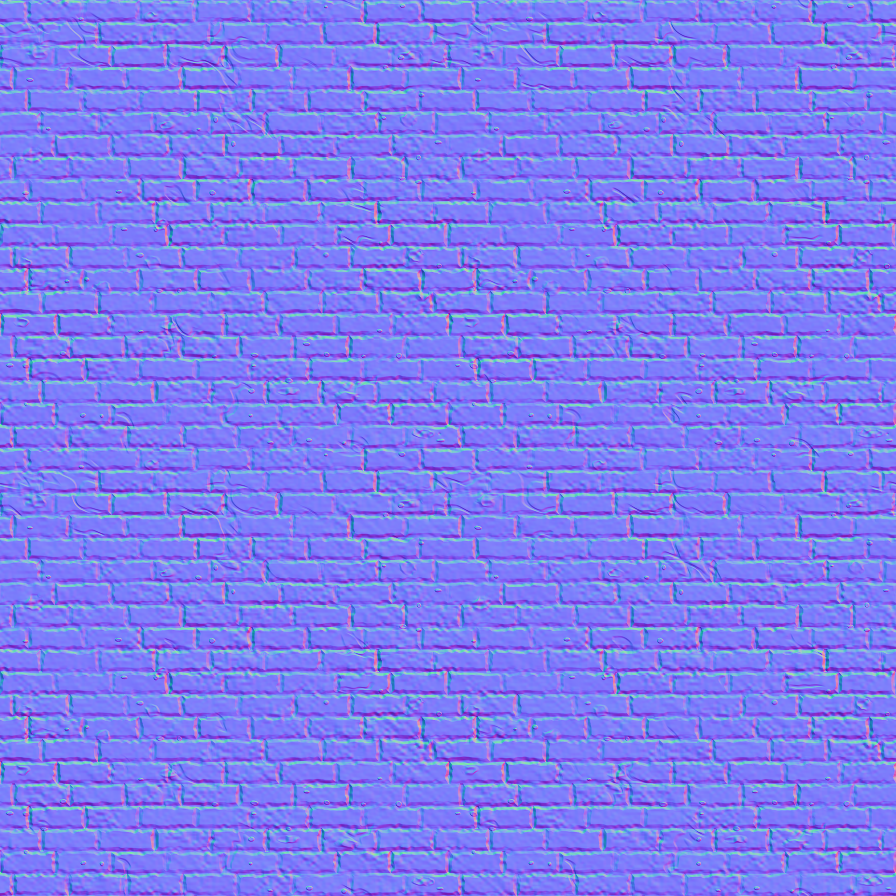
This texture map is drawn by a Shadertoy shader. Its source:

```glsl
// Tangent-space normal map of a worn, painted brick wall in quarter-step bond.
// A wrapping height field (joints, grain, flaked patches, chips, cracks) is
// differentiated by central differences and the normal is encoded as colour.

const float TILES = 2.0;                 // copies of the wall across and down
const vec2 BRICKS = vec2(8.0, 20.0);     // bricks and courses in one copy
const float COURSE_SHIFT = 0.25;         // step of the bond, in bricks
const float JOINT_JITTER = 0.05;         // wander of the upright joints, in bricks
const float COURSE_WAVE = 0.06;          // wander of the courses, in courses
// Lengths and heights below are in units of one copy of the wall.
const float MORTAR = 0.0012;             // half width of the flat joint bed
const float BEVEL_TOP = 0.0062;          // upper edge of a brick
const float BEVEL_BOTTOM = 0.0080;       // lower edge of a brick
const float BEVEL_SIDE = 0.0064;
const float JOINT_DEPTH = 0.0037;
const float EDGE_WEAR = 0.0085;
const float CRUMBS = 0.0022;             // loose mortar along the joints
const float CRUMB_REACH = 0.0100;
const float GRAIN = 0.0012;
const float RIPPLE = 0.0017;
const float TILT = 0.06;                 // lean of single bricks
const float PATCH_HEIGHT = 0.0014;
const float CHIP_HEIGHT = 0.0020;
const float CRACK_DEPTH = 0.0018;
const float SAMPLE_STEP = 0.0013;        // half span of the slope measurement
const float SLOPE_SHADE = 1.9;           // how fast blue falls on steep parts
const vec3 ENCODE_BIAS = vec3(0.492, 0.492, 0.485);

// Integer hash: three values in 0..1 for a lattice cell
vec3 hash3(vec2 cell, float seed) {
    uvec3 v = uvec3(ivec3(vec3(cell, seed))) * 1664525u + 1013904223u;
    v.x += v.y * v.z; v.y += v.z * v.x; v.z += v.x * v.y;
    v ^= v >> 16u;
    v.x += v.y * v.z; v.y += v.z * v.x; v.z += v.x * v.y;
    return vec3(v >> 8u) / 16777216.0;
}

// Value noise that wraps after one copy of the wall
float noise(vec2 p, vec2 cells, float seed) {
    p *= cells;
    vec2 i = floor(p), f = p - i;
    f = f * f * (3.0 - 2.0 * f);
    vec2 a = mod(i, cells), b = mod(i + 1.0, cells);
    float low = mix(hash3(a, seed).x, hash3(vec2(b.x, a.y), seed).x, f.x);
    float high = mix(hash3(vec2(a.x, b.y), seed).x, hash3(b, seed).x, f.x);
    return mix(low, high, f.y);
}

// Ragged spots, at most one per cell; returns coverage 0..1
float spots(vec2 p, vec2 cells, float chance, float ragged, float seed) {
    vec2 q = p * cells;
    vec2 cell = mod(floor(q), cells);
    vec3 place = hash3(cell, seed), form = hash3(cell, seed + 1.0);
    vec2 radius = mix(vec2(0.18), vec2(0.34), form.xy);
    float d = length((fract(q) - mix(vec2(0.34), vec2(0.66), place.xy)) / radius);
    return step(place.z, chance) * (1.0 - smoothstep(0.75, 1.0, d + ragged));
}

// Straight-sided joint profile: 1 in the bed, 0 on the brick
float groove(float d, float bevel) {
    return 1.0 - clamp((d - MORTAR) / bevel, 0.0, 1.0);
}

float wallHeight(vec2 p) {
    // Noise shared by the edges and the brick faces
    float fine = noise(p, vec2(110.0, 128.0), 1.0) - 0.5;
    float medium = noise(p + 0.5 * p.yx, vec2(44.0, 56.0), 2.0) - 0.5;
    float broad = noise(p, vec2(7.0, 9.0), 3.0);
    float breaks = noise(p, vec2(26.0, 40.0), 8.0);
    float wear = EDGE_WEAR * (0.65 * fine + 0.35 * medium);

    // Courses: the bed joint is sharper below it than above it
    float v = p.y * BRICKS.y + COURSE_WAVE * (noise(p, vec2(24.0, 20.0), 4.0) - 0.5);
    float course = floor(v), f = v - course;
    float row = mod(course, BRICKS.y);
    float bed = max(groove(f / BRICKS.y + 0.65 * wear, BEVEL_BOTTOM),
                    groove((1.0 - f) / BRICKS.y + wear, BEVEL_TOP));

    // Upright joints, each with its own place and depth
    float u = p.x * BRICKS.x - COURSE_SHIFT * (1.0 - row);
    float nearest = floor(u + 0.5);
    vec3 joint = hash3(vec2(mod(nearest, BRICKS.x), row), 5.0);
    float side = u - nearest - JOINT_JITTER * (joint.x - 0.5);
    float upright = groove(abs(side) / BRICKS.x + 0.8 * wear, BEVEL_SIDE);
    upright *= mix(0.4, 1.6, joint.y);

    // Joints are filled with paint to a varying degree
    float relief = max(bed, upright);
    float h = -JOINT_DEPTH * mix(0.6, 1.35, broad) * mix(0.5, 1.5, breaks) * relief;

    // Crumbs of mortar in and beside the joints
    float edge = min(min(f, 1.0 - f) / BRICKS.y, abs(side) / BRICKS.x);
    float crumb = noise(p, vec2(92.0, 100.0), 9.0) - 0.5;
    h += CRUMBS * crumb * (1.0 - smoothstep(0.3, 1.0, edge / CRUMB_REACH));

    // Lean of each brick, faded out towards its edges
    float column = nearest - step(side, 0.0);
    vec2 lean = hash3(vec2(mod(column, BRICKS.x), row), 6.0).xy - 0.5;
    vec2 local = vec2((u - column - 0.5) * 0.3 / BRICKS.x, (f - 0.5) / BRICKS.y);
    h += TILT * dot(lean, local) * (1.0 - min(relief, 1.0)) * (1.0 - bed);

    // Mostly smooth faces with grain gathered in some areas
    float rough = smoothstep(0.40, 0.85, noise(p, vec2(13.0, 22.0), 7.0));
    h += mix(0.55, 2.0, rough) * (GRAIN * fine + RIPPLE * 0.7 * medium);

    // Flaked patches with a lumpy surface, small chips and short cracks
    float ragged = 0.3 * (medium + 0.5) + 0.3 * (fine + 0.5);
    float flake = spots(p, vec2(7.0, 13.0), 0.20, ragged, 10.0);
    h += flake * (PATCH_HEIGHT + 3.0 * GRAIN * fine + 1.6 * RIPPLE * medium);
    h += CHIP_HEIGHT * spots(p, vec2(24.0, 36.0), 0.07, 1.2 * ragged, 20.0);
    float vein = abs(noise(p, vec2(9.0, 18.0), 30.0) - 0.5 + 0.25 * medium);
    float cracked = smoothstep(0.70, 0.80, noise(p, vec2(10.0, 14.0), 31.0));
    h -= CRACK_DEPTH * cracked * (1.0 - smoothstep(0.02, 0.08, vein));
    return h;
}

void mainImage(out vec4 fragColor, in vec2 fragCoord) {
    vec2 p = TILES * fragCoord / iResolution.xy;
    // Slope over about one pixel or more, which also smooths the edges
    float e = max(SAMPLE_STEP, 0.33 * TILES / iResolution.y);
    vec2 slope = vec2(wallHeight(p + vec2(e, 0.0)) - wallHeight(p - vec2(e, 0.0)),
                      wallHeight(p + vec2(0.0, e)) - wallHeight(p - vec2(0.0, e))) / (2.0 * e);
    vec3 normal = normalize(vec3(-slope, 1.0));
    normal.z = pow(normal.z, SLOPE_SHADE);
    fragColor = vec4(clamp(0.5 * normal + ENCODE_BIAS, 0.0, 1.0), 1.0);
}
```
